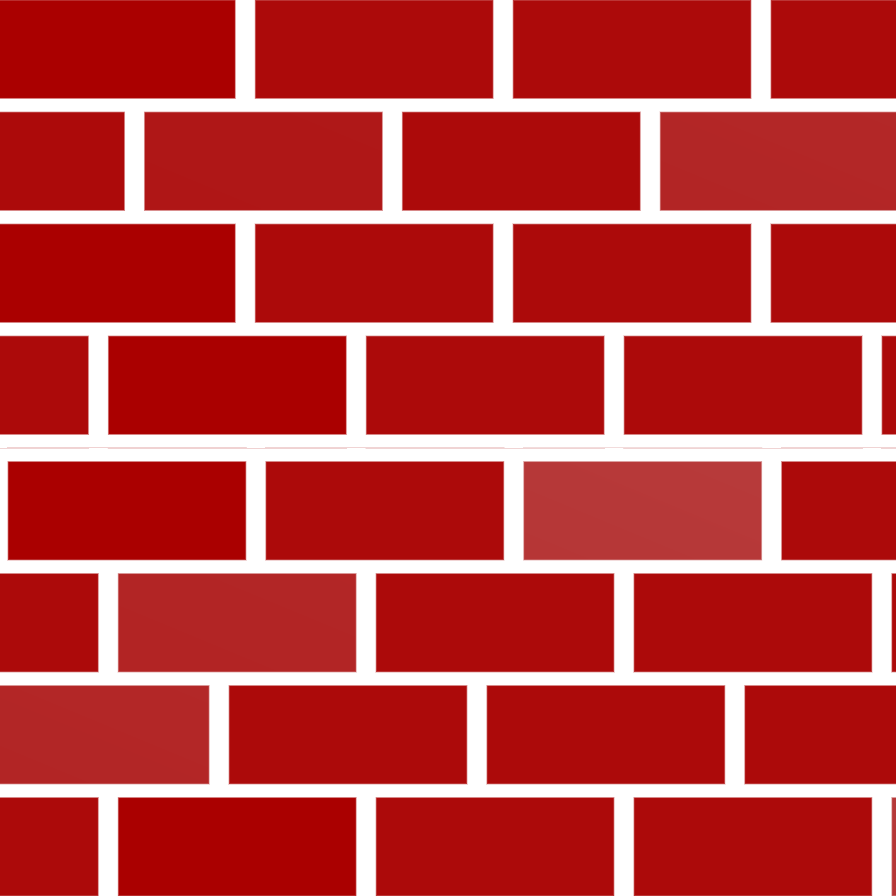
Reproduce this pattern procedurally as a WebGL 1 fragment shader.

```glsl
precision highp float;
// Red brick wall with white mortar: eight courses, each shifted sideways.
// Every course is a repeated box distance; the wall splits into two halves
// with a wider joint between them, and a few bricks are deeper or faded.

uniform vec2 u_resolution;

const float COURSES = 8.0;
const vec2 PITCH = vec2(0.2878, 0.125);
const vec2 BRICK = vec2(0.2656, 0.1099);
const float EDGE_SOFTNESS = 0.0012;

const vec3 MORTAR = vec3(1.0);
const vec3 DEEP_RED = vec3(0.667, 0.0, 0.0);
const vec3 FADE_TINT = vec3(0.22, 1.0, 1.0);
const float COMMON_FADE = 0.038;
const float FADE_SLOPE = 0.04;

// Left end of the first brick, courses counted from the top
const vec4 START_UPPER = vec4(-0.0030, -0.1266, -0.0030, -0.1669);
const vec4 START_LOWER = vec4(0.0089, -0.1559, -0.0322, -0.1559);
// Fade of the brick in the alternating accent column
const vec4 ACCENT_UPPER = vec4(0.0, 0.09, 0.0, 0.0);
const vec4 ACCENT_LOWER = vec4(0.0, 0.145, 0.15, 0.0);
// Column and fade of the palest brick; -9 means none
const vec4 PALE_COLUMN_UPPER = vec4(-9.0, 3.0, -9.0, -9.0);
const vec4 PALE_COLUMN_LOWER = vec4(2.0, -9.0, -9.0, 4.0);
const vec4 PALE_FADE_UPPER = vec4(0.15);
const vec4 PALE_FADE_LOWER = vec4(0.22);

// Value belonging to one course
float pick(vec4 upper, vec4 lower, float course) {
    vec4 values = course < 3.5 ? upper : lower;
    vec4 slot = abs(vec4(0.0, 1.0, 2.0, 3.0) - mod(course, 4.0));
    return dot(values, 1.0 - step(0.5, slot));
}

float brickFade(float column, float course) {
    float fade = COMMON_FADE;
    if (abs(column - mod(course, 2.0)) < 0.5) {
        fade = pick(ACCENT_UPPER, ACCENT_LOWER, course);
    }
    if (abs(column - pick(PALE_COLUMN_UPPER, PALE_COLUMN_LOWER, course)) < 0.5) {
        fade = pick(PALE_FADE_UPPER, PALE_FADE_LOWER, course);
    }
    return fade;
}

float boxDistance(vec2 p, vec2 halfSize) {
    vec2 d = abs(p) - halfSize;
    return max(d.x, d.y);
}

void main() {
    vec2 uv = gl_FragCoord.xy / u_resolution;
    vec2 joint = PITCH - BRICK;

    // Course: the upper half hangs from the top, the lower stands on the floor
    float depth = 1.0 - uv.y;
    depth += depth < 0.5 ? 0.5 * joint.y : -0.5 * joint.y;
    float course = clamp(floor(depth / PITCH.y), 0.0, COURSES - 1.0);

    // Brick within the course
    float along = uv.x - pick(START_UPPER, START_LOWER, course) + 0.5 * joint.x;
    float column = floor(along / PITCH.x);
    vec2 local = vec2(along, depth) - (vec2(column, course) + 0.5) * PITCH;

    // Faded bricks carry a faint slanted gradient
    float fade = brickFade(column, course);
    float slant = local.x / BRICK.x - local.y / BRICK.y;
    float worn = step(COMMON_FADE + 0.01, fade);
    fade += worn * FADE_SLOPE * fade * slant;
    vec3 brick = DEEP_RED + FADE_TINT * fade;

    float softness = max(EDGE_SOFTNESS, 0.6 / u_resolution.y);
    float d = boxDistance(local, 0.5 * BRICK);
    float cover = 1.0 - smoothstep(-softness, softness, d);
    gl_FragColor = vec4(mix(MORTAR, brick, cover), 1.0);
}
```
